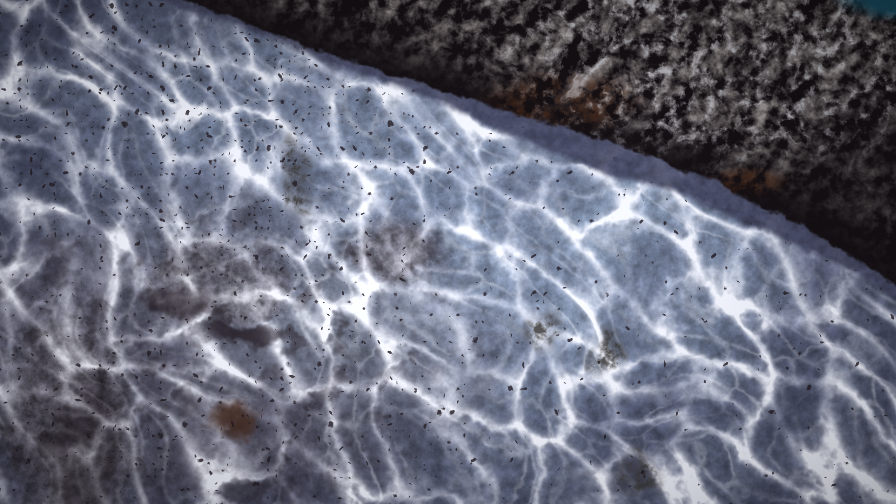
Write a WebGL 2 fragment shader that draws this texture.

```glsl
#version 300 es
precision highp float;
// Sunlit sea bed: caustic light on pale sand below a dark, rough boulder.
uniform vec2 u_resolution;
out vec4 fragColor;

const vec3 SAND_SHADE = vec3(.25, .26, .36);
const vec3 SAND_PALE = vec3(.49, .55, .66);
const vec3 SUN = vec3(.95, .96, 1.0);
const vec3 STONE = vec3(.34, .31, .34);
const vec3 HOLLOW = vec3(.14, .11, .14);
const vec3 ROCK_DARK = vec3(.08, .06, .075);
const vec3 ROCK_LIT = vec3(.56, .53, .53);
const vec3 RUST = vec3(.27, .15, .09);
const vec3 WATER = vec3(.1, .3, .38);

vec2 hash2(vec2 p) {
  vec3 a = fract(p.xyx * vec3(.1031, .103, .0973));
  a += dot(a, a.yzx + 33.33);
  return fract((a.xx + a.yz) * a.zy);
}

float corner(vec2 i, vec2 f, vec2 o) {
  return dot(hash2(i + o) * 2.0 - 1.0, f - o);
}

float noise(vec2 p) {
  vec2 i = floor(p), f = fract(p), e = vec2(1, 0);
  vec2 u = f * f * f * (f * (f * 6.0 - 15.0) + 10.0);
  return mix(mix(corner(i, f, e.yy), corner(i, f, e.xy), u.x),
             mix(corner(i, f, e.yx), corner(i, f, e.xx), u.x), u.y);
}

float fbm(vec2 p) {
  float sum = 0.0, amp = .6;
  for (int i = 0; i < 4; i++) {
    sum += amp * noise(p);
    p = mat2(1.6, 1.2, -1.2, 1.6) * p + 7.3;
    amp *= .6;
  }
  return sum;
}

// Soft light on cell borders (x), knots where borders meet (y), halo (z).
vec3 caustics(vec2 p, float width) {
  vec3 near = vec3(9);
  for (int y = -2; y <= 2; y++)
    for (int x = -2; x <= 2; x++) {
      vec2 c = floor(p) + vec2(x, y);
      float d = length(c + .1 + .8 * hash2(c) - p);
      if (d < near.x) near = vec3(d, near.xy);
      else if (d < near.y) near = vec3(near.x, d, near.y);
      else near.z = min(near.z, d);
    }
  float border = (near.y - near.x) / width, knot = (near.z - near.x) / .26;
  return exp(-vec3(border * border, knot * knot, .6 * border));
}

// Soft ellipse: centre in xy, radii in zw.
float blob(vec2 p, vec4 e) {
  return 1.0 - smoothstep(.5, 1.2, length((p - e.xy) / e.zw));
}

float boulderEdge(float x) {
  float t = clamp((x - .37) / 1.408, 0.0, 1.0);
  return 1.0 - .405 * (x - .37) + .065 * sin(3.14159 * t * t);
}

// Small ragged flecks, one at most in each grid cell.
float debris(vec2 p, float scale, float amount, float soft) {
  vec2 g = p * scale, h = hash2(floor(g) + 19.0), k = hash2(floor(g) + 71.0);
  float a = h.x * 6.283;
  vec2 q = mat2(cos(a), sin(a), -sin(a), cos(a)) * (fract(g) - .3 - .4 * h);
  float d = length(q * vec2(1, 1.0 + 2.0 * k.y)) - .06 - .2 * h.y + .25 * noise(g * 4.0);
  return step(k.x, amount) * (1.0 - smoothstep(-soft * scale, soft * scale, d));
}

vec3 sandColour(vec2 p, float depth, float soft) {
  float grain = fbm(p * 42.0), broad = fbm(p * 4.0 + 3.0), lumps = fbm(p * 13.0);
  vec2 drift = vec2(noise(p * 4.5), noise(p * 4.5 + 31.0));
  vec2 s = p + .05 * drift + .045 * vec2(lumps, fbm(p * 13.0 + 5.0));

  // Ambient light: pale centre, blue shade at the sides.
  float glow = .7 * blob(p, vec4(.85, .66, .85, .52)) + .3 * blob(p, vec4(1.1, .4, .7, .5));
  vec3 col = mix(SAND_SHADE, SAND_PALE, clamp(.2 + .75 * glow + .6 * broad, 0.0, 1.1));

  // Half-buried stones and hollows on the lower left.
  float stones = max(blob(s, vec4(.43, .43, .18, .11)), blob(s, vec4(.79, .5, .12, .08)));
  stones = max(stones, blob(s, vec4(.14, .17, .17, .28)));
  float rubble = blob(p, vec4(.38, .28, .62, .36));
  float under = blob(s, vec4(.35, .385, .08, .035)) + blob(s, vec4(.49, .33, .08, .022));
  under = max(under, .7 * blob(s, vec4(.16, .1, .08, .17)));
  under = max(under, .7 * max(stones, .8 * rubble) * smoothstep(.06, .25, lumps));
  under = min(under, 1.0);
  col = mix(col, STONE, max(.7 * stones, .4 * rubble));

  // Caustic net, finer towards the boulder, over darker cell hearts.
  vec2 q = vec2(p.x * 7.6 - depth * 1.5, depth * (10.5 - 2.0 * depth)) + 1.1 * drift + .3 * lumps;
  vec3 net = caustics(q, .17);
  float fine = caustics(q * 1.5 + 9.0 + drift, .15).x;
  col *= .86 + .28 * net.z + .5 * grain * (1.0 + stones);
  float patchy = clamp(.72 + 1.5 * broad + .9 * noise(p * 9.0 + 8.0), .2, 1.15);
  float light = patchy * (dot(net, vec3(.5, .55, .16)) + .28 * fine);
  light *= (1.0 - .35 * stones) * (1.0 + .6 * grain) * (1.0 - .6 * under);
  col = mix(col, HOLLOW, .8 * under);
  col = mix(col, SUN, clamp(light, 0.0, 1.0));

  // Weed tufts, a rusty pebble and flecks.
  float weed = blob(s, vec4(.59, .66, .03, .1)) + blob(s, vec4(1.05, .35, .045, .04));
  weed += blob(s, vec4(1.2, .287, .04, .04)) + blob(s, vec4(1.27, .07, .05, .05));
  col = mix(col, vec3(.22, .21, .21), min(weed, 1.0) * clamp(.5 + 2.0 * grain, 0.0, .85));
  col = mix(col, RUST, .7 * blob(s, vec4(.455, .175, .04, .04)));
  float amount = .06 + .2 * blob(p, vec4(.4, .82, .55, .34)) + .1 * rubble;
  float flecks = max(debris(p, 42.0, amount, soft), debris(p + 3.7, 75.0, amount, soft));
  col = mix(col, HOLLOW, .8 * flecks);

  // Shadow strip cast by the boulder.
  float reach = .018 + .037 * smoothstep(.6, 1.15, p.x) - .025 * smoothstep(1.3, 1.7, p.x);
  float shade = 1.0 - smoothstep(-.01, .01, depth - reach + .035 * drift.x + .02 * lumps);
  return mix(col, SAND_SHADE * (1.0 + .4 * grain), .88 * shade);
}

vec3 boulderColour(vec2 p, float height) {
  vec2 q = p * 13.0 + .8 * fbm(p * 8.0);
  float bumps = fbm(q), relief = bumps - fbm(q + vec2(-.16, .22)), crust = fbm(p * 46.0);
  float face = blob(p, vec4(1.45, .92, .5, .26));
  float lit = .27 + .12 * face + 1.5 * relief + .5 * bumps + 1.25 * crust;
  lit *= smoothstep(-.02, .15, height) * (1.0 - .6 * blob(p, vec4(1.75, .6, .24, .25)));
  vec3 col = mix(ROCK_DARK, ROCK_LIT, clamp(lit, 0.0, 1.1));
  float rust = blob(p, vec4(1.12, .8, .16, .06)) + blob(p, vec4(1.48, .64, .08, .03));
  col = mix(col, RUST, rust * clamp(.3 + bumps + 1.5 * crust, 0.0, .7));
  // Broken sunlight on the upper right face.
  float net = caustics(p * 12.0 + 1.5 * bumps, .2).x;
  col = mix(col, SUN * .8, face * net * clamp(.2 + 2.0 * crust + relief, 0.0, .8));
  return mix(col, WATER, blob(p + .02 * bumps, vec4(1.79, 1.01, .13, .05)));
}

void main() {
  vec2 p = gl_FragCoord.xy / u_resolution.y, v = gl_FragCoord.xy / u_resolution - .5;
  float soft = 1.0 / u_resolution.y, height = p.y - boulderEdge(p.x);
  float cover = smoothstep(-.003 - soft, .003 + soft, height + .03 * fbm(p * 16.0));
  vec3 col = mix(sandColour(p, -height, soft), boulderColour(p, height), cover);
  fragColor = vec4(clamp(col * (1.06 - .75 * dot(v, v)), 0.0, 1.0), 1.0);
}
```
